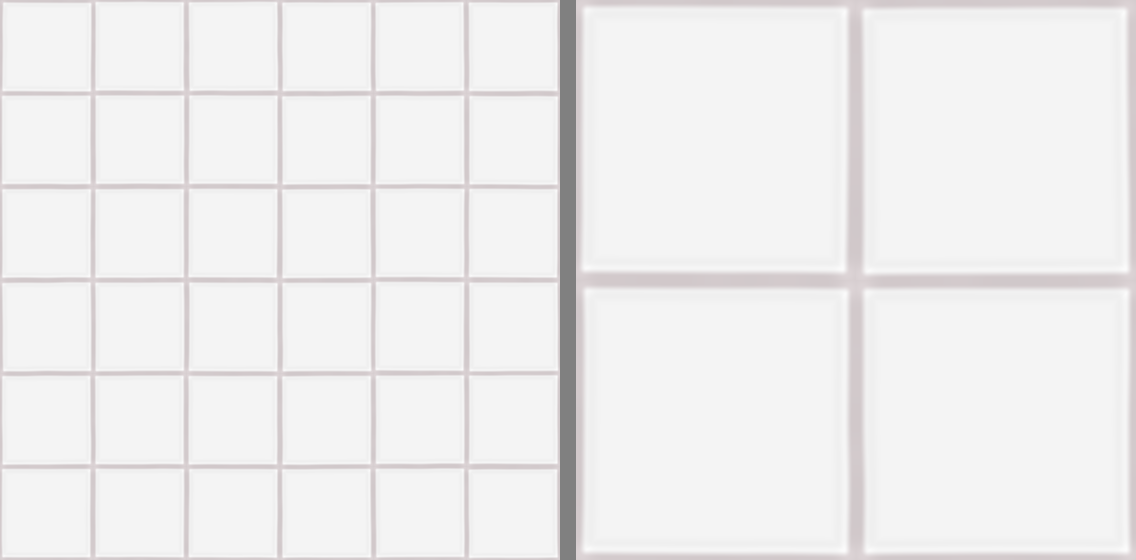
Left, the full canvas; right, a detail of the centre.
This pattern is drawn by a WebGL 1 fragment shader. Its source:

```glsl
precision highp float;
// Square glazed white tiles with soft bevelled rims and thin pinkish grey grout.
uniform vec2 u_resolution;

#define TILES 6.0          // tiles across and down
#define JOINT 0.052        // grout width, in tiles
#define CORNER 0.016       // corner radius, in tiles
#define SHIFT 0.004        // largest offset of a tile
#define TILT 0.006         // largest rotation of a tile
#define WOBBLE 0.005       // unevenness of the tile edges
#define SOFTNESS 0.014     // blur between glaze and grout
#define GLAZE vec3(0.957, 0.957, 0.957)
#define GROUT vec3(0.822, 0.788, 0.796)

float hash(vec2 p) {
  vec3 q = fract(vec3(p.xyx) * 0.1031);
  q += dot(q, q.yzx + 33.33);
  return fract((q.x + q.y) * q.z);
}

// Value noise that wraps after a whole number of cells.
float wrapNoise(vec2 p, float period) {
  vec2 i = floor(p);
  vec2 f = fract(p);
  f = f * f * (3.0 - 2.0 * f);
  vec2 a = mod(i, period);
  vec2 b = mod(i + 1.0, period);
  return mix(mix(hash(a), hash(vec2(b.x, a.y)), f.x),
             mix(hash(vec2(a.x, b.y)), hash(b), f.x), f.y);
}

float roundedBox(vec2 p, float halfSize, float radius) {
  vec2 d = abs(p) - halfSize + radius;
  return length(max(d, 0.0)) + min(max(d.x, d.y), 0.0) - radius;
}

// Soft band centred on a given depth below the tile edge.
float band(float depth, float centre, float width) {
  float t = (depth - centre) / width;
  return exp(-t * t);
}

void main() {
  vec2 p = gl_FragCoord.xy / u_resolution * TILES;
  vec2 cell = mod(floor(p), TILES);
  vec2 q = fract(p) - 0.5;

  // Each tile is laid slightly off its place, with uneven edges.
  vec2 offset = vec2(hash(cell + 11.3), hash(cell + 27.7)) - 0.5;
  float tilt = (hash(cell + 43.1) - 0.5) * 2.0 * TILT;
  q += 2.0 * SHIFT * offset + tilt * vec2(-q.y, q.x);
  q += WOBBLE * (vec2(wrapNoise(p * 4.0, TILES * 4.0),
                      wrapNoise(p * 4.0 + 19.0, TILES * 4.0)) - 0.5);

  float halfSize = 0.5 - 0.5 * JOINT;
  float dist = roundedBox(q, halfSize, CORNER);
  float soft = max(SOFTNESS, 0.75 * TILES / min(u_resolution.x, u_resolution.y));
  float tile = 1.0 - smoothstep(-soft, soft, dist);

  // Grey fade along the upper left, faint lit rim along the lower right.
  float depth = -dist;
  vec2 side = halfSize - abs(q);
  vec2 toLight = smoothstep(-0.05, 0.05, vec2(q.x, -q.y));
  float nearest = smoothstep(-0.008, 0.008, side.y - side.x);
  float lowerRight = mix(toLight.y, toLight.x, nearest);
  float rim = band(depth, 0.017, 0.010) * mix(0.004, 0.014, lowerRight);
  float shadow = band(depth, 0.026, 0.022) * mix(0.022, 0.010, lowerRight)
               + band(depth, 0.040, 0.016) * 0.012 * lowerRight;
  vec3 glaze = GLAZE + rim - shadow;

  // A glint sits on each corner of the glaze.
  float glint = exp(-dot(side - 0.014, side - 0.014) / 0.0004);
  glaze += 0.025 * glint;

  // Grout is faintly mottled and paler where the joints cross.
  float mottle = wrapNoise(p * 8.0, TILES * 8.0) - 0.5;
  float crossing = exp(-dot(side, side) / 0.0014);
  vec3 grout = GROUT + 0.012 * mottle + 0.040 * crossing;

  gl_FragColor = vec4(mix(grout, glaze, tile), 1.0);
}
```
